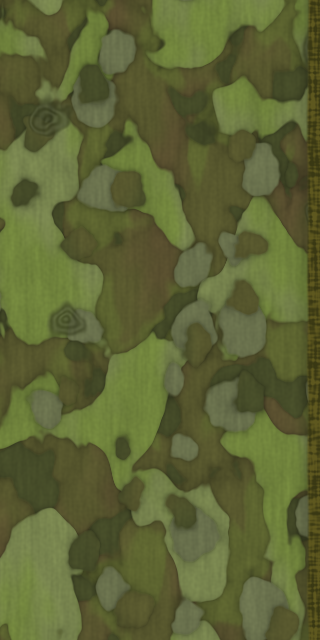
Reproduce this texture procedurally as a Shadertoy shader.

```glsl
const vec3 BARK       = vec3(0.345, 0.345, 0.180);
const vec3 RUSSET     = vec3(0.350, 0.310, 0.185);
const vec3 OLIVE      = vec3(0.370, 0.400, 0.190);
const vec3 DARK_MOSS  = vec3(0.275, 0.300, 0.160);
const vec3 PALE_GREEN = vec3(0.475, 0.525, 0.310);
const vec3 LEAF_GREEN = vec3(0.440, 0.515, 0.235);
const vec3 LICHEN     = vec3(0.420, 0.450, 0.305);
const vec3 THREAD     = vec3(0.370, 0.345, 0.120);
const vec3 GAP        = vec3(0.225, 0.220, 0.075);

const vec2  PATCH_SCALE = vec2(4.2, 3.2);  // patches per canvas width
const float LIGHT_LEVEL = 0.045;           // higher leaves fewer light patches
const float EDGE        = 0.0045;          // softness of patch borders
const float RIM_WIDTH   = 0.008;
const float RIM_SHADE   = 0.17;
const float FIBRE       = 0.075;
const float BAND_START  = 0.963;           // woven band on the right
const float TAU         = 6.28318;

vec2 hash2(vec2 p) {
    vec3 q = fract(p.xyx * vec3(0.1031, 0.1030, 0.0973));
    q += dot(q, q.yzx + 33.33);
    return fract((q.xx + q.yz) * q.zy);
}

float corner(vec2 cell, vec2 offset) {
    float angle = TAU * hash2(cell).x;
    return dot(vec2(cos(angle), sin(angle)), offset);
}

// Gradient noise, about -0.7 to 0.7
float noise(vec2 p) {
    vec2 i = floor(p), f = p - i;
    vec2 u = f * f * f * (f * (f * 6.0 - 15.0) + 10.0);
    vec2 e = vec2(1.0, 0.0);
    return mix(mix(corner(i, f), corner(i + e, f - e), u.x),
               mix(corner(i + e.yx, f - e.yx), corner(i + 1.0, f - 1.0), u.x), u.y);
}

vec2 noise2(vec2 p) {
    return vec2(noise(p), noise(p + vec2(17.3, 45.7)));
}

// Lobed camouflage patches; negative inside, roughly a distance
float patches(vec2 p, vec2 scale, float level, float seed) {
    vec2 q = p * scale + seed;
    q += 0.25 * noise2(q * 1.9);
    float field = noise(q) + 0.40 * noise(q * 2.3 + 9.0) + 0.05 * noise(q * 8.0);
    return (level - field) / (1.3 * scale.x);
}

// Scattered wobbly discs, radius in cells; negative inside
float discs(vec2 p, float cells, float density, float radius, float seed) {
    vec2 q = p * cells;
    q += 0.22 * noise2(q * 1.7 + seed) + 0.06 * noise2(q * 6.0 + seed);
    float d = 10.0;
    for (int j = -1; j <= 1; j++)
    for (int i = -1; i <= 1; i++) {
        vec2 cell = floor(q) + vec2(i, j);
        vec2 pick = hash2(cell + seed);
        vec2 center = cell + 0.25 + 0.5 * hash2(cell + seed + 41.0);
        float size = radius * mix(0.6, 1.3, pick.y);
        if (pick.x < density)
            d = min(d, length((q - center) * vec2(1.0, 0.85)) - size);
    }
    return d / cells;
}

// Fills a shape and shades its border
vec3 paint(vec3 color, vec3 tint, float d) {
    color = mix(color, tint, smoothstep(EDGE, -EDGE, d));
    return color * (1.0 - RIM_SHADE * exp(-abs(d - 0.003) / RIM_WIDTH));
}

void mainImage(out vec4 fragColor, in vec2 fragCoord) {
    vec2 p = fragCoord / iResolution.x;
    float wash = noise(p * vec2(5.0, 2.2) + 31.0);
    float blotch = noise(p * vec2(16.0, 9.0) + 7.0);

    // Bark ground with olive and mossy areas
    vec3 color = mix(BARK, RUSSET, smoothstep(-0.1, 0.5, wash + 0.3 * blotch));
    float oliveArea = patches(p, vec2(4.5, 2.8), 0.13, 63.0);
    color = mix(color, OLIVE, smoothstep(0.012, -0.012, oliveArea));
    color = paint(color, DARK_MOSS, patches(p, vec2(5.2, 4.4), 0.19, 112.0));

    // Light patches, washed from pale to leaf green
    float leafy = smoothstep(-0.22, 0.22, noise(p * vec2(4.0, 2.0) + 83.0) + 0.3 * blotch);
    vec3 green = mix(PALE_GREEN, LEAF_GREEN, leafy);
    color = paint(color, green, patches(p, PATCH_SCALE, LIGHT_LEVEL, 20.0));

    // Small lichen spots and bark islands
    color = paint(color, LICHEN, discs(p, 4.5, 0.30, 0.28, 5.0));
    vec3 island = mix(BARK, DARK_MOSS, smoothstep(-0.2, 0.3, wash));
    color = paint(color, island, discs(p, 6.0, 0.20, 0.25, 71.0));

    // Ringed knots
    float knot = discs(p, 3.5, 0.13, 0.17, 137.0);
    float rings = 0.5 + 0.5 * sin(knot * 330.0 + 5.0 * noise(p * 22.0));
    vec3 knotColor = mix(DARK_MOSS * 0.86, LICHEN * 0.88, rings * 0.6);
    color = mix(color, knotColor, 0.75 * smoothstep(0.008, -0.012, knot));

    // Tonal blotches and upright fibres
    float fibres = noise(p * vec2(65.0, 5.0)) + 0.6 * noise(p * vec2(105.0, 22.0));
    color *= 1.0 + 0.07 * blotch + FIBRE * fibres + 0.05 * noise(p * 85.0);

    // Woven band with a soft shadow beside it
    color *= 1.0 - 0.14 * smoothstep(BAND_START - 0.045, BAND_START, p.x);
    float weave = noise(p * vec2(24.0, 105.0)) + noise(p * vec2(110.0, 11.0));
    vec3 band = mix(GAP, THREAD, smoothstep(-0.55, 0.55, weave));
    float bandEdge = BAND_START + 0.006 * noise(vec2(p.y * 7.0, 3.5));
    color = mix(color, band, smoothstep(-0.006, 0.006, p.x - bandEdge));

    fragColor = vec4(color, 1.0);
}
```
